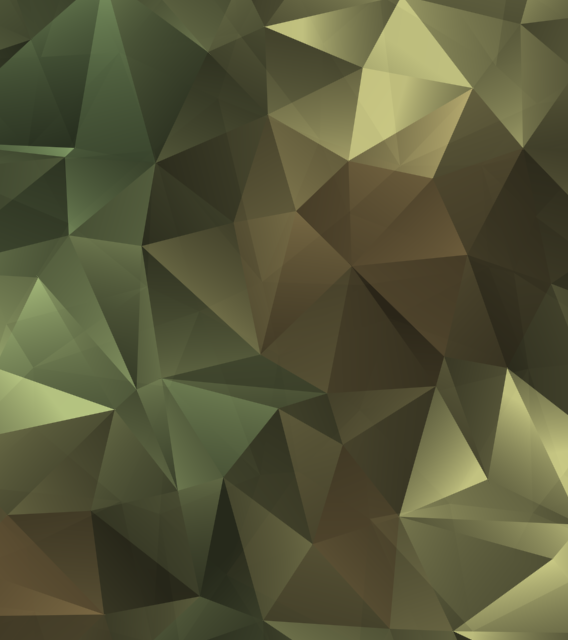
A WebGL 1 fragment shader for this background:

```glsl
precision highp float;
// Low-poly camouflage: a jittered, rotated grid is split into irregular triangles.
// Each facet takes its tone and hue from broad soft zones plus a random offset,
// then gets its own linear shade. A second faint mesh adds translucent creases.
uniform vec2 u_resolution;

const float CELL = 0.142;
const mat2 TURN = mat2(0.86, 0.51, -0.51, 0.86);

float hash(vec2 p) {
  return fract(sin(dot(p, vec2(127.1, 311.7))) * 43758.55);
}

vec2 hash2(vec2 p) {
  return vec2(hash(p), hash(p + 57.3));
}

float cross2(vec2 a, vec2 b) {
  return a.x * b.y - a.y * b.x;
}

// Soft round zone around a centre
float zone(vec2 p, float x, float y, float radius) {
  vec2 d = (p - vec2(x, y)) / radius;
  return exp(-dot(d, d));
}

// Facet colour at canvas position c; variation and shade shift its tone
vec3 camouflage(vec2 c, float variation, float shade) {
  float light = zone(c, 0.64, 0.93, 0.16) + zone(c, 0.83, 0.21, 0.19);
  float sage = zone(c, 0.09, 0.42, 0.19) + 0.7 * zone(c, 0.49, 0.77, 0.10);
  float dark = zone(c, 0.31, 0.75, 0.13) + zone(c, 0.28, 0.11, 0.13)
             + zone(c, 0.84, 0.58, 0.14) + zone(c, 0.63, 0.42, 0.11);
  float brown = zone(c, 0.59, 0.61, 0.26) + zone(c, 0.03, 0.09, 0.16)
              + zone(c, 0.54, 0.16, 0.13);
  float green = zone(c, 0.12, 0.82, 0.24) + zone(c, 0.40, 0.39, 0.15)
              + 0.7 * zone(c, 0.40, 0.06, 0.18) + 0.5 * sage;
  brown = clamp(brown - 0.6 * light, 0.0, 1.0);
  green = clamp(green - 0.5 * light, 0.0, 1.0);

  float tone = 0.46 + 0.48 * light + 0.32 * sage - 0.32 * dark;
  tone += (variation * 0.52 + shade) * (1.0 - 0.5 * brown);
  tone = clamp(tone, 0.0, 1.04);
  float value = 0.15 + 0.28 * tone + 0.30 * pow(tone, 4.0);

  vec3 hue = vec3(1.0, 1.0, 0.66);
  hue = mix(hue, vec3(0.87, 1.08, 0.71), green);
  hue = mix(hue, vec3(1.10, 0.92, 0.59), brown);
  return value * hue;
}

// One counter-clockwise triangle: premultiplied colour and edge coverage
vec4 facet(vec2 p, vec2 a, vec2 b, vec2 c, float pixel) {
  float inside = min(cross2(b - a, p - a) / length(b - a),
                 min(cross2(c - b, p - b) / length(c - b),
                     cross2(a - c, p - c) / length(a - c)));
  float cover = clamp(0.5 + inside / pixel, 0.0, 1.0);
  vec2 centre = (a + b + c) / 3.0;
  float angle = 6.2832 * hash(centre + 3.7);
  float slope = 0.16 + 0.30 * hash(centre + 9.1);
  float shade = slope * dot(p - centre, vec2(cos(angle), sin(angle)));
  vec3 colour = camouflage((centre * TURN) * CELL, hash(centre) - 0.5, shade);
  return vec4(colour, 1.0) * cover;
}

vec2 corner(vec2 id, float seed) {
  return id + 0.05 + 0.9 * hash2(id + seed);
}

// Triangle mesh: each quad is cut along its better-shaped diagonal
vec3 mesh(vec2 p, float seed, float pixel) {
  vec4 sum = vec4(0.0);
  for (int j = -1; j <= 0; j++) {
    for (int i = -1; i <= 0; i++) {
      vec2 id = floor(p) + vec2(float(i), float(j));
      vec2 a = corner(id, seed);
      vec2 b = corner(id + vec2(1.0, 0.0), seed);
      vec2 c = corner(id + vec2(1.0, 1.0), seed);
      vec2 d = corner(id + vec2(0.0, 1.0), seed);
      float cutAC = min(cross2(b - a, c - a), cross2(c - a, d - a));
      float cutBD = min(cross2(b - a, d - a), cross2(c - b, d - b));
      if (cutAC > cutBD) {
        sum += facet(p, a, b, c, pixel) + facet(p, a, c, d, pixel);
      } else {
        sum += facet(p, a, b, d, pixel) + facet(p, b, c, d, pixel);
      }
    }
  }
  return sum.rgb / max(sum.a, 0.001);
}

void main() {
  vec2 p = TURN * (gl_FragCoord.xy / u_resolution.y) / CELL;
  float pixel = 1.3 / (u_resolution.y * CELL);
  vec3 colour = mix(mesh(p, 11.0, pixel), mesh(p + 0.37, 43.0, pixel), 0.10);
  gl_FragColor = vec4(colour, 1.0);
}
```
